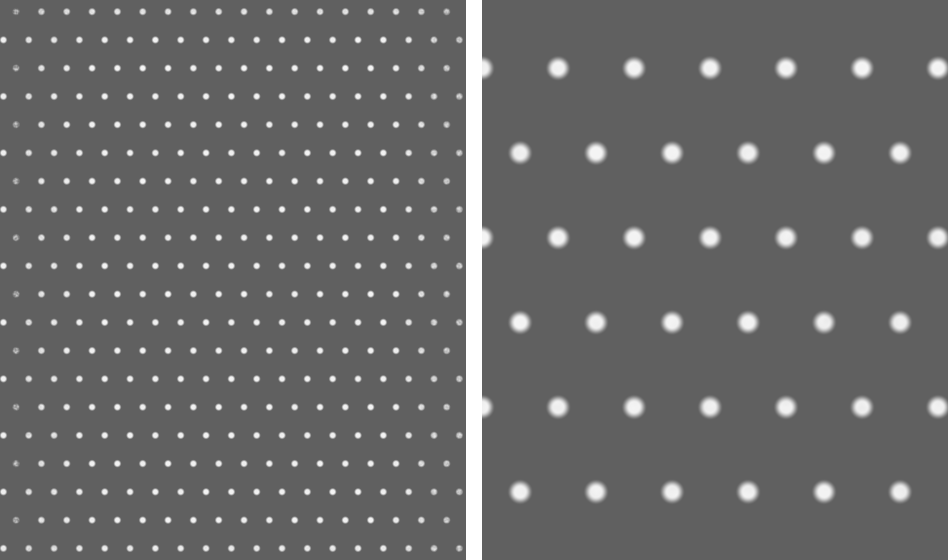
Left: the whole. Right: its middle third, enlarged.
Reproduce this pattern procedurally as a WebGL 1 fragment shader.

```glsl
precision highp float;
// Staggered rows of small soft white dots on flat grey, worn near the borders.

uniform vec2 u_resolution;

// Lengths are fractions of the canvas height.
#define PITCH vec2(0.04523, 0.05044)
#define FIRST_DOT vec2(0.0061, 0.0208)
#define TOP_ROW 19.0
#define CORE_RADIUS 0.0029
#define OUTER_RADIUS 0.0078
#define GROUND vec3(0.378)
#define DOT_COLOR vec3(0.965)
#define BORDER_WEAR 0.30
#define FIRST_COLUMN_WEAR 0.36
#define GRAIN_SCALE 230.0

vec2 hashGradient(vec2 cell) {
  float angle = 6.2832 * fract(sin(dot(cell, vec2(127.1, 311.7))) * 4375.85);
  return vec2(cos(angle), sin(angle));
}

float gradientNoise(vec2 p) {
  vec2 i = floor(p);
  vec2 f = p - i;
  vec2 u = f * f * f * (f * (f * 6.0 - 15.0) + 10.0);
  vec2 e = vec2(1.0, 0.0);
  float low = mix(dot(hashGradient(i), f),
                  dot(hashGradient(i + e.xy), f - e.xy), u.x);
  float high = mix(dot(hashGradient(i + e.yx), f - e.yx),
                   dot(hashGradient(i + e.xx), f - e.xx), u.x);
  return mix(low, high, u.y);
}

// How much paint a dot has lost, from its place in the lattice.
float dotWear(vec2 center, float row, float column, float shifted, float width) {
  float x = center.x / width;
  float wear = 0.03 + 0.05 * gradientNoise(center * 37.0);
  wear += BORDER_WEAR * smoothstep(0.82, 1.0, x);
  wear += 0.12 * (1.0 - smoothstep(0.05, 0.22, x)) * step(0.02, x);
  wear += FIRST_COLUMN_WEAR * shifted * (1.0 - step(0.5, column));
  wear += 0.10 * step(TOP_ROW - 0.5, row);
  wear += 0.05 * (1.0 - step(0.5, row));
  return wear;
}

void main() {
  vec2 p = gl_FragCoord.xy / u_resolution.y;
  float width = u_resolution.x / u_resolution.y;

  // Nearest dot; every other row moves by half a pitch.
  vec2 lattice = (p - FIRST_DOT) / PITCH;
  float row = floor(lattice.y + 0.5);
  float shifted = mod(row, 2.0);
  float column = floor(lattice.x - 0.5 * shifted + 0.5);
  vec2 center = FIRST_DOT + PITCH * vec2(column + 0.5 * shifted, row);

  // Soft round profile, never sharper than one pixel.
  float pixel = 1.0 / u_resolution.y;
  float outer = max(OUTER_RADIUS, CORE_RADIUS + pixel);
  float coverage = 1.0 - smoothstep(CORE_RADIUS, outer, length(p - center));

  // Uneven loss of paint inside each dot.
  float grain = gradientNoise(p * GRAIN_SCALE);
  float wear = dotWear(center, row, column, shifted, width);
  float paint = clamp(1.0 - wear * (1.0 + 0.9 * grain), 0.0, 1.0);

  gl_FragColor = vec4(mix(GROUND, DOT_COLOR, coverage * paint), 1.0);
}
```
